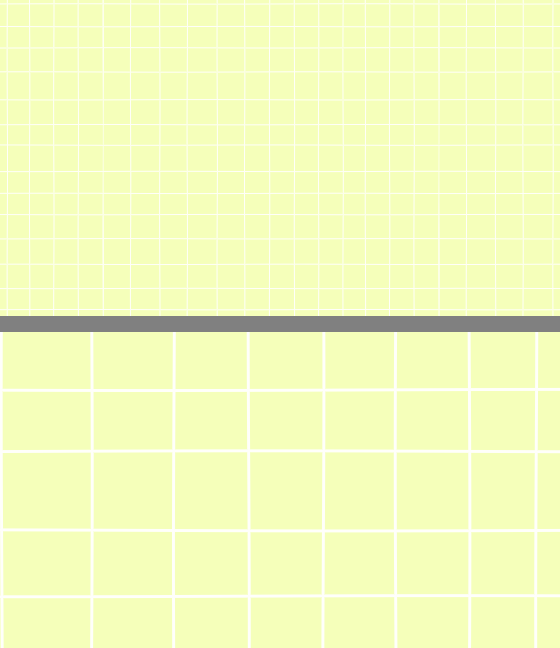
Top, the full canvas; bottom, a detail of the centre.
Reproduce this pattern procedurally as a Shadertoy shader.

```glsl
#define PAPER vec3(0.96, 1.0, 0.73)
#define INK vec3(1.0, 1.0, 0.985)
#define PITCH vec2(0.08174, 0.07442)
#define OFFSET vec2(0.0194, 0.0138)
#define LINE_WIDTH 0.0031
#define LINES_PER_CYCLE 13.0
#define WOBBLE 0.0006
#define TAU 6.2831853

// Harmonics of the uneven spacing: amplitude in pitches, phase in radians
const vec2 COLUMN_DRIFT[6] = vec2[6](
    vec2(0.223, -1.50), vec2(0.0235, 1.41), vec2(0.009, 0.12),
    vec2(0.018, -1.43), vec2(0.014, 0.98), vec2(0.0096, -0.74));
const vec2 ROW_DRIFT[6] = vec2[6](
    vec2(0.051, -2.52), vec2(0.0789, -0.98), vec2(0.035, -0.84),
    vec2(0.0485, 2.23), vec2(0.0215, -1.82), vec2(0.0173, 2.10));

// Position of a numbered line, in pitches
float linePosition(float index, vec2 drift[6]) {
    float angle = TAU * index / LINES_PER_CYCLE;
    float position = index;
    for (int k = 0; k < 6; k++)
        position += drift[k].x * cos(float(k + 1) * angle - drift[k].y);
    return position;
}

// Distance to the nearest line, in pitches
float lineDistance(float u, vec2 drift[6]) {
    float nearest = 1.0;
    for (float k = -1.0; k <= 1.0; k++)
        nearest = min(nearest, abs(u - linePosition(round(u) + k, drift)));
    return nearest;
}

float lineCoverage(float dist, float pixel) {
    return clamp(0.5 + (0.5 * LINE_WIDTH - dist) / pixel, 0.0, 1.0);
}

void mainImage(out vec4 fragColor, in vec2 fragCoord) {
    float pixel = 1.0 / iResolution.y;
    vec2 uv = fragCoord * pixel;
    uv.y = 1.0 - uv.y; // rows count downwards

    // Slight bend along each line
    vec2 bent = uv + WOBBLE * sin(uv.yx * vec2(9.0, 7.0) + floor(uv / PITCH) * 2.4);
    vec2 cell = (bent - OFFSET) / PITCH;

    // Crossing lines
    float column = lineCoverage(lineDistance(cell.x, COLUMN_DRIFT) * PITCH.x, pixel);
    float row = lineCoverage(lineDistance(cell.y, ROW_DRIFT) * PITCH.y, pixel);

    fragColor = vec4(mix(PAPER, INK, max(column, row)), 1.0);
}
```
